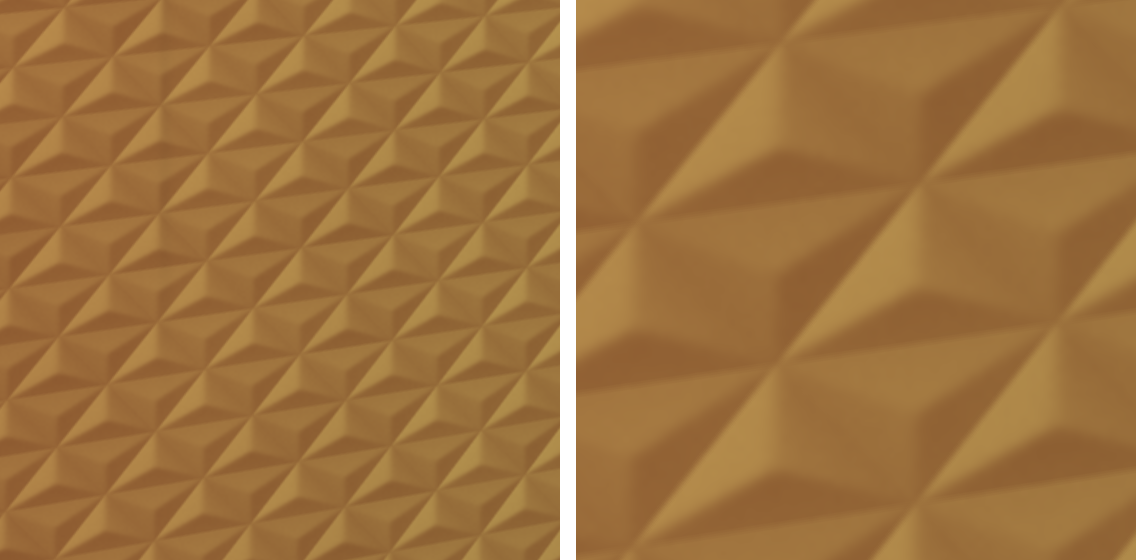
Left, the full canvas; right, a detail of the centre.
Write a Shadertoy shader that draws this pattern.

```glsl
// Embossed golden sheet of three-sided pyramids seen at a slight slant.
// Each lattice cell is cut into two triangles, each raised to a peak; the
// facets take fixed light tones, with soft creases, a faint seam and grain.

#define ORIGIN vec2(0.5378, 0.5573)   // lattice point near the centre
#define STEP_U vec2(0.0888, 0.1111)   // lattice step up and right
#define STEP_V vec2(0.0853, -0.0802)  // lattice step down and right
#define TILT vec2(0.0078, 0.0057)     // perspective shrink per step
#define SOFTNESS 0.0055               // width of the softened creases
#define RIDGE_SHARPNESS 9.0
#define CELL_VARIATION 0.07
#define GRAIN 0.035
#define SEAM_X 0.295
#define DARK_GOLD vec3(0.545, 0.355, 0.190)
#define BRIGHT_GOLD vec3(0.715, 0.560, 0.305)

const int TAPS = 4;

float hash(vec2 p) {
    return fract(sin(dot(p, vec2(127.1, 311.7))) * 43758.5453);
}

float valueNoise(vec2 p) {
    vec2 i = floor(p), f = fract(p);
    f = f * f * (3.0 - 2.0 * f);
    return mix(mix(hash(i), hash(i + vec2(1, 0)), f.x),
               mix(hash(i + vec2(0, 1)), hash(i + vec2(1, 1)), f.x), f.y);
}

// Undo the perspective: canvas position to lattice coordinates.
vec2 toLattice(vec2 p) {
    return inverse(mat2(STEP_U - TILT.x * p, STEP_V - TILT.y * p)) * (p - ORIGIN);
}

// Light tone of the pyramid facet under a lattice point, 0 dark to 1 bright.
float facetTone(vec2 q) {
    vec2 cell = floor(q), f = q - cell;
    bool upper = f.x > f.y;
    float hi = max(f.x, f.y), lo = min(f.x, f.y);

    // Barycentric weights, scaled so that all equal one at the peak.
    vec3 peak = upper ? vec3(0.325, 0.35, 0.325) : vec3(0.28, 0.44, 0.28);
    vec3 height = vec3(1.0 - hi, hi - lo, lo) / peak;
    float lowest = min(height.x, min(height.y, height.z));

    // Right, diagonal and left facets: tone in the valley and at the peak.
    vec3 valley = upper ? vec3(0.30, 0.17, 0.90) : vec3(0.14, 0.47, 0.32);
    vec3 crest = upper ? vec3(0.53, 0.04, 0.82) : vec3(0.06, 0.60, 0.42);

    vec3 share = exp(-RIDGE_SHARPNESS * (height - lowest));
    float tone = dot(mix(valley, crest, lowest), share) / dot(share, vec3(1.0));
    float offset = hash(cell + (upper ? 0.0 : 57.0)) - 0.5;
    return tone + CELL_VARIATION * offset;
}

// Average over a small square, never narrower than a pixel.
float softTone(vec2 p) {
    float width = max(SOFTNESS, 1.0 / iResolution.y);
    float sum = 0.0;
    for (int j = 0; j < TAPS; j++)
        for (int i = 0; i < TAPS; i++) {
            vec2 tap = (vec2(i, j) + 0.5) / float(TAPS) - 0.5;
            sum += facetTone(toLattice(p + tap * width));
        }
    return sum / float(TAPS * TAPS);
}

void mainImage(out vec4 fragColor, in vec2 fragCoord) {
    vec2 p = fragCoord / iResolution.y;

    // Facets with fine grain and broad stains
    float tone = softTone(p);
    tone += GRAIN * (valueNoise(p * 190.0) - 0.5);
    tone += 0.06 * (valueNoise(p * 5.0) - 0.5);
    vec3 color = mix(DARK_GOLD, BRIGHT_GOLD, tone);

    // Light falls off to the lower left, greener to the right
    color *= 1.0 + 0.03 * (p.y - 0.5);
    color *= mix(vec3(1.01, 0.98, 0.98), vec3(0.99, 1.03, 1.01), smoothstep(0.0, 1.0, p.x));

    // Faint vertical seam, fading downward
    float seam = (p.x - SEAM_X) / 0.012;
    color *= 1.0 - 0.03 * exp(-seam * seam) * smoothstep(0.15, 0.7, p.y);

    fragColor = vec4(color, 1.0);
}
```
